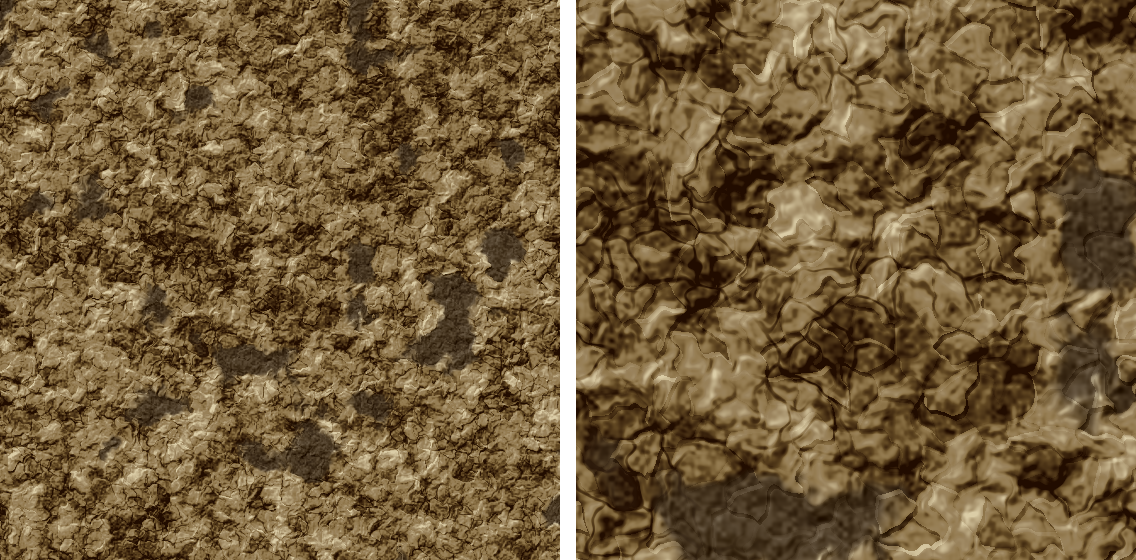
Left, the full canvas; right, a detail of the centre.
Reproduce this texture procedurally as a WebGL 2 fragment shader.

```glsl
#version 300 es
precision highp float;

uniform vec2 u_resolution;
out vec4 fragColor;

float hash(vec2 p) {
    return fract(sin(dot(p, vec2(127.1, 311.7))) * 43758.5453);
}

float noise(vec2 p) {
    vec2 cell = floor(p), f = fract(p);
    f = f * f * (3.0 - 2.0 * f);
    return mix(mix(hash(cell), hash(cell + vec2(1, 0)), f.x),
               mix(hash(cell + vec2(0, 1)), hash(cell + vec2(1, 1)), f.x), f.y);
}

// Sum of rotated octaves, centred on zero
float fbm(vec2 p) {
    float sum = 0.0, amplitude = 1.0;
    for (int i = 0; i < 4; i++) {
        sum += amplitude * (noise(p) - 0.5);
        p = mat2(1.6, 1.2, -1.2, 1.6) * p + 17.3;
        amplitude *= 0.6;
    }
    return sum;
}

// Nearest distance, gap to the second nearest, random value of the cell
vec3 crumbs(vec2 p) {
    vec2 cell = floor(p);
    float nearest = 9.0, second = 9.0, id = 0.0;
    for (int y = -1; y <= 1; y++) {
        for (int x = -1; x <= 1; x++) {
            vec2 c = cell + vec2(x, y);
            float d = distance(p, c + vec2(hash(c), hash(c + 57.3)));
            if (d < nearest) {
                second = nearest;
                nearest = d;
                id = hash(c + 91.7);
            } else {
                second = min(second, d);
            }
        }
    }
    return vec3(nearest, second - nearest, id);
}

// Ragged displacement that breaks up the round crumb outlines
vec2 warp(vec2 p) {
    vec2 coarse = vec2(noise(p * 38.0), noise(p * 38.0 + 71.0)) - 0.5;
    vec2 fine = vec2(noise(p * 120.0 + 13.0), noise(p * 120.0 + 43.0)) - 0.5;
    return p + coarse * 0.016 + fine * 0.008;
}

float height(vec2 p) {
    vec2 q = warp(p);
    vec3 lump = crumbs(q * 56.0);
    return fbm(q * 34.0) + 0.35 * (lump.z - 0.5) - 0.5 * lump.x * lump.x;
}

vec3 soilColor(float tone) {
    vec3 c = mix(vec3(0.23, 0.14, 0.05), vec3(0.39, 0.29, 0.14), (tone - 0.23) / 0.16);
    c = mix(c, vec3(0.60, 0.51, 0.36), clamp((tone - 0.39) / 0.21, 0.0, 1.0));
    return mix(c, vec3(0.75, 0.68, 0.53), max((tone - 0.60) / 0.15, 0.0));
}

void main() {
    vec2 uv = gl_FragCoord.xy / min(u_resolution.x, u_resolution.y);
    float h = height(uv);

    // Relief lit from the upper left
    float relief = h - height(uv + 0.003 * vec2(-0.5, 0.86));
    float tone = 0.49 + 0.36 * h + 0.5 * clamp(relief, -0.3, 0.35);
    tone += 0.14 * (noise(uv * 7.0 + 5.0) - 0.5);

    // Fine grit, strongest in the hollows
    float grit = noise(uv * 330.0) - 0.5;
    tone += grit * mix(0.26, 0.12, smoothstep(0.3, 0.6, tone));

    // Broken cracks between the crumbs
    vec2 q = warp(uv);
    float gap = crumbs(q * 40.0 + 31.0).y;
    float crack = 1.0 - smoothstep(0.02, 0.13, gap);
    tone -= 0.2 * crack * smoothstep(0.45, 0.7, noise(uv * 24.0 + 9.0));
    vec3 color = soilColor(clamp(tone, 0.13, 0.86));

    // Sparse dull pits, kept to the low ground
    float pit = noise(q * 11.0 + 3.0) + 0.3 * noise(q * 25.0) - 0.12 * h;
    pit = smoothstep(0.98, 1.08, pit);
    vec3 pitColor = vec3(0.25, 0.19, 0.12) + 0.12 * grit + 0.25 * relief;
    color = mix(color, pitColor, 0.85 * pit);

    fragColor = vec4(clamp(color, 0.0, 1.0), 1.0);
}
```
